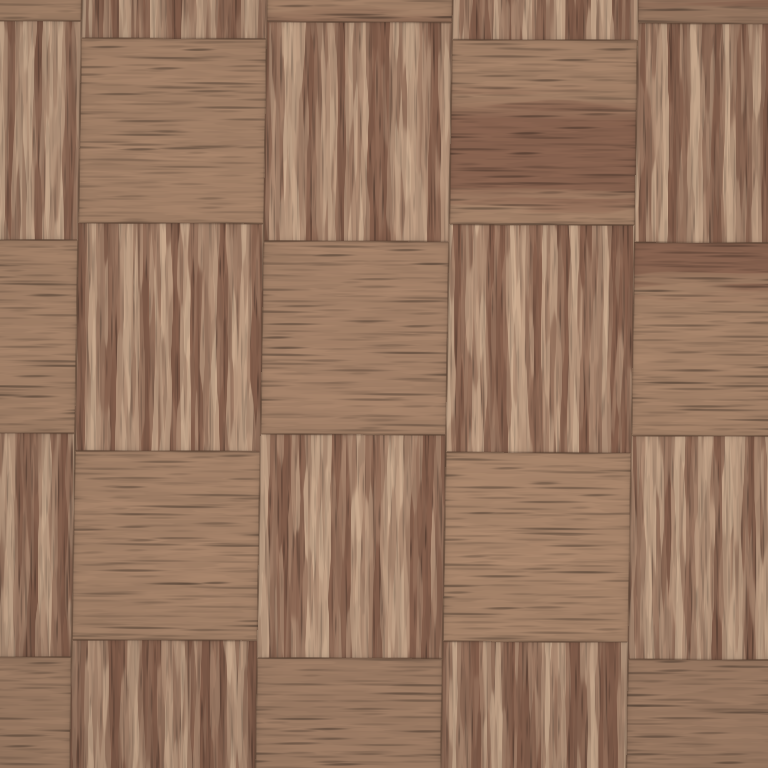
A WebGL 2 fragment shader for this texture:

```glsl
#version 300 es
precision highp float;

uniform vec2 u_resolution;
out vec4 fragColor;

vec2 hash2(vec2 p) {
    vec3 h = fract(p.xyx * vec3(0.1031, 0.1030, 0.0973));
    h += dot(h, h.yzx + 33.33);
    return fract((h.xx + h.yz) * h.zy);
}

// Each row of cells is shifted along the grain so that no columns show.
vec2 staggered(vec2 q, float row) {
    return vec2(q.x + 9.0 * hash2(vec2(row, 7.0)).x, q.y);
}

// Smooth cellular noise: across-grain centre of the near cell, random tone.
vec2 flecks(vec2 q) {
    vec3 sum = vec3(0.0);
    for (int j = -1; j <= 1; j++) {
        float row = floor(q.y) + float(j);
        vec2 s = staggered(q, row);
        for (int i = -1; i <= 1; i++) {
            vec2 cell = vec2(floor(s.x) + float(i), row);
            vec2 centre = cell + hash2(cell);
            vec2 d = s - centre;
            float weight = exp(-13.0 * dot(d, d)) + 1e-6;
            sum += weight * vec3(centre.y, hash2(cell + 51.0).x, 1.0);
        }
    }
    return sum.xy / sum.z;
}

// Short tapered dashes, one in each cell.
float pores(vec2 q, float thickness) {
    float ink = 0.0;
    for (int j = -1; j <= 1; j++) {
        float row = floor(q.y) + float(j);
        vec2 s = staggered(q, row);
        for (int i = -1; i <= 1; i++) {
            vec2 cell = vec2(floor(s.x) + float(i), row);
            vec2 d = s - cell - hash2(cell + 17.0);
            vec2 size = hash2(cell + 83.0);
            d.y += d.x * (size.x - 0.5) * 0.2;
            float r = length(d / vec2(mix(0.25, 0.8, size.x), thickness));
            ink = max(ink, smoothstep(1.0, 0.2, r) * mix(0.25, 1.0, size.y));
        }
    }
    return ink;
}

// Pale and dark bands, frayed into narrow straight flecks.
vec3 stripedWood(vec2 p, vec2 seed) {
    vec2 fleck = flecks(p * vec2(12.0, 200.0));
    float across = fleck.x / 200.0 + 0.001 * sin(p.x * 9.0);
    float phase = across * mix(16.0, 27.0, seed.x) + p.x * (seed.y - 0.5) * 0.5;
    float band = 0.54 + 0.27 * sin(6.283 * phase + 1.2 * sin(across * 37.0));
    band += 0.13 * sin(across * 310.0 + seed.y * 6.0);
    band += 0.5 * (fleck.y - 0.5) + 0.16 * (seed.y - 0.5);
    float dark = smoothstep(0.05, 1.0, band);
    vec3 color = mix(vec3(0.755, 0.635, 0.53), vec3(0.49, 0.35, 0.28), dark);
    return color * (1.0 - 0.26 * pores(p * vec2(13.0, 135.0), 0.25) * mix(0.5, 1.0, dark));
}

// Even ground with thin dark dashes, crossed by a red-brown stain.
vec3 plainWood(vec2 p, vec2 seed, float stain) {
    vec2 fleck = flecks(p * vec2(7.0, 90.0));
    vec3 color = mix(vec3(0.64, 0.505, 0.405), vec3(0.6, 0.47, 0.38), seed.x);
    color *= 0.975 + 0.05 * fleck.y;
    stain = smoothstep(0.2, 0.75, stain + 0.35 * (fleck.y - 0.5));
    color = mix(color, vec3(0.5, 0.355, 0.285), stain * 0.85);
    color *= 1.0 - 0.3 * pores(p * vec2(10.0, 68.0), 0.17);
    return color * (1.0 - 0.12 * pores(p * vec2(14.0, 105.0) + 31.0, 0.25));
}

void main() {
    vec2 uv = gl_FragCoord.xy / u_resolution;

    // Slightly skewed weave; upright tiles are taller than the level ones.
    vec2 grid = vec2(uv.x - 0.0155 * uv.y - 0.091, uv.y + 0.004 * uv.x - 0.156);
    grid.y -= 0.006 * exp(-40.0 * (uv.y - 0.7) * (uv.y - 0.7));
    grid /= vec2(0.2415, 0.2685);
    float column = floor(grid.x);
    float edge = floor(grid.y + 0.5);
    float uprightAbove = mod(column + edge, 2.0);
    float joint = edge + mix(0.042, -0.042, uprightAbove);
    float row = grid.y < joint ? edge - 1.0 : edge;
    bool upright = mod(column + row, 2.0) > 0.5;

    // Grain runs along p.x, with its own stretch of wood for every tile.
    vec2 seed = hash2(vec2(column, row) + 23.0);
    vec2 p = (upright ? uv.yx : uv) + floor(seed * 40.0);
    float fromStain = grid.y - row - 0.4 - 0.3 * (column - row);
    float stain = step(2.5, column * row) * exp(-14.0 * fromStain * fromStain);
    vec3 color = upright ? stripedWood(p, seed) : plainWood(p, seed, stain);

    // Fine fibres and a slight unevenness of light.
    float fibre = flecks(p * vec2(24.0, 300.0)).y - 0.5;
    color *= 1.0 + (upright ? 0.1 : 0.055) * fibre;
    color *= 1.02 - 0.16 * dot(uv - 0.55, uv - 0.55);

    // Thin dark joints, worn unevenly along their length.
    float side = abs(grid.x - floor(grid.x + 0.5)) * 0.2415;
    float level = abs(grid.y - joint) * 0.2685;
    float soft = 0.001 + 0.5 / u_resolution.y;
    float wear = 0.5 + 0.2 * sin(uv.x * 41.0 + 3.0 * sin(uv.y * 27.0));
    float gap = 1.0 - smoothstep(0.0004, 0.0004 + soft, min(side, level));
    color *= 1.0 - 0.1 * exp(-min(side, level) * 300.0);
    color = mix(color, vec3(0.36, 0.27, 0.21), gap * wear);

    fragColor = vec4(color, 1.0);
}
```
